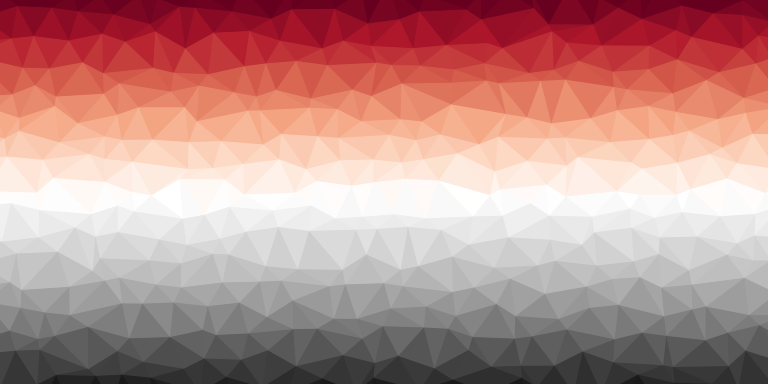
Give the GLSL for this background, as a Shadertoy shader.

```glsl
// A low-poly sheet of flat triangles, running from dark red through white to charcoal.
// Staggered, jittered lattice points form quads; each is split along its Delaunay
// diagonal, and every facet takes the ramp colour at the height of its centroid.

const vec2 CELL = vec2(0.083, 0.064);  // lattice spacing in canvas heights
const float JITTER = 0.8;              // full range of point displacement, in cells
const float STAGGER = 0.5;             // sideways shift of odd rows, in cells
const float RAMP_SPAN = 0.97;          // part of the ramp used from top to bottom
const float SOFTNESS = 0.6;            // half width of edge smoothing, in pixels
const int LAST_STOP = 10;
const vec3 RAMP[11] = vec3[11](
    vec3(0.404, 0.000, 0.122), vec3(0.698, 0.094, 0.169),
    vec3(0.839, 0.376, 0.302), vec3(0.957, 0.647, 0.510),
    vec3(0.992, 0.859, 0.780), vec3(1.000, 1.000, 1.000),
    vec3(0.878, 0.878, 0.878), vec3(0.729, 0.729, 0.729),
    vec3(0.529, 0.529, 0.529), vec3(0.302, 0.302, 0.302),
    vec3(0.102, 0.102, 0.102));

vec2 hash22(vec2 p) {
    vec3 q = fract(p.xyx * vec3(0.1031, 0.1030, 0.0973));
    q += dot(q, q.yzx + 33.33);
    return fract((q.xx + q.yz) * q.zy);
}

float cross2(vec2 a, vec2 b) {
    return a.x * b.y - a.y * b.x;
}

// Displaced lattice point in canvas-height units
vec2 latticePoint(vec2 id) {
    vec2 offset = (hash22(id + 71.0) - 0.5) * JITTER;
    offset.x += STAGGER * mod(id.y, 2.0);
    return (id + offset) * CELL;
}

vec3 rampColor(float height) {
    float t = clamp((1.0 - height) * RAMP_SPAN, 0.0, 1.0) * float(LAST_STOP);
    int stop = min(int(t), LAST_STOP - 1);
    return mix(RAMP[stop], RAMP[stop + 1], t - float(stop));
}

// Signed distance from p to the line a-b, positive on its left
float edgeDistance(vec2 p, vec2 a, vec2 b) {
    vec2 along = b - a;
    return cross2(along, p - a) / max(length(along), 1e-5);
}

// Facet colour weighted by coverage, with the weight in alpha
vec4 facet(vec2 p, vec2 a, vec2 b, vec2 c, float blur) {
    float inside = min(edgeDistance(p, a, b),
                   min(edgeDistance(p, b, c), edgeDistance(p, c, a)));
    float coverage = smoothstep(-blur, blur, inside);
    return vec4(rampColor((a.y + b.y + c.y) / 3.0), 1.0) * coverage;
}

// True when diagonal a-c of the counterclockwise quad a b c d is Delaunay
bool splitsAlongAC(vec2 a, vec2 b, vec2 c, vec2 d) {
    vec2 bc = c - b, ba = a - b, da = a - d, dc = c - d;
    return dot(bc, ba) * cross2(da, dc) + dot(da, dc) * cross2(bc, ba) >= 0.0;
}

void mainImage(out vec4 fragColor, in vec2 fragCoord) {
    vec2 p = fragCoord / iResolution.y;
    float blur = SOFTNESS / iResolution.y;
    vec2 home = floor(p / CELL);
    vec4 sum = vec4(0.0);

    // Gather the facets of all quads that can reach this point
    for (int y = -1; y <= 1; y++) {
        for (int x = -1; x <= 1; x++) {
            vec2 id = home + vec2(x, y);
            vec2 a = latticePoint(id);
            vec2 b = latticePoint(id + vec2(1.0, 0.0));
            vec2 c = latticePoint(id + vec2(1.0, 1.0));
            vec2 d = latticePoint(id + vec2(0.0, 1.0));
            if (splitsAlongAC(a, b, c, d)) {
                sum += facet(p, a, b, c, blur) + facet(p, a, c, d, blur);
            } else {
                sum += facet(p, a, b, d, blur) + facet(p, b, c, d, blur);
            }
        }
    }

    // Fall back to the smooth ramp where no facet covers the point
    vec3 color = sum.a > 1e-3 ? sum.rgb / sum.a : rampColor(p.y);
    fragColor = vec4(color, 1.0);
}
```
